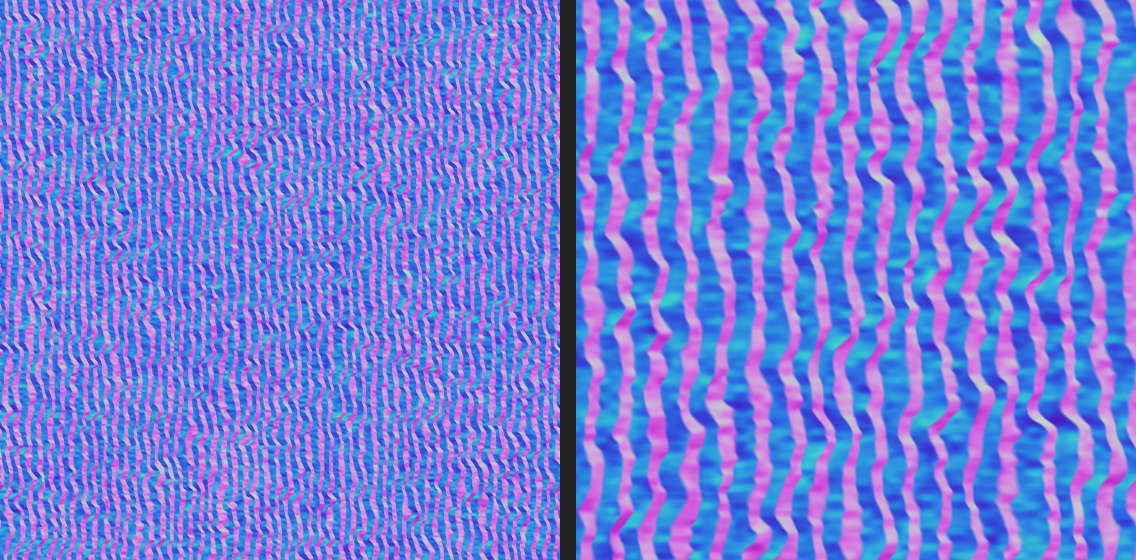
Left, the full canvas; right, a detail of the centre.
This texture map is drawn by a three.js fragment shader. Its source:

```glsl
// Tangent-space normal map of fine vertical ribs in a wavering knitted cloth.
varying vec2 vUv;

const float RIBS = 52.0;             // ribs across the tile
const float BLUE_SHARE = 0.56;       // mean part of a rib that faces left
const float EDGE = 0.075;            // half width of a crease, in ribs
const vec2 FLANK = vec2(0.64, 0.74); // sideways and outward tilt of a flank

// Sine-free hash of a lattice cell
float hash(vec2 cell, float seed) {
  vec3 p = fract(vec3(cell.xyx) * vec3(0.1031, 0.1030, 0.0973) + seed * 0.137);
  p += dot(p, p.yzx + 33.33);
  return fract((p.x + p.y) * p.z);
}

// Value noise from -1 to 1 that wraps at the tile border
float noise(vec2 uv, vec2 cells, float seed) {
  vec2 p = uv * cells;
  vec2 i = floor(p);
  vec2 f = p - i;
  f = f * f * (3.0 - 2.0 * f);
  vec2 a = mod(i, cells);
  vec2 b = mod(i + 1.0, cells);
  float low = mix(hash(a, seed), hash(vec2(b.x, a.y), seed), f.x);
  float high = mix(hash(vec2(a.x, b.y), seed), hash(b, seed), f.x);
  return mix(low, high, f.y) * 2.0 - 1.0;
}

// Sideways drift of the ribs, in ribs: sway, kinks and stitch wobble
float drift(vec2 uv) {
  float sway = 0.25 * noise(uv, vec2(13.0, 21.0), 1.0);
  float kink = 0.28 * noise(uv, vec2(31.0, 49.0), 2.0)
             + 0.17 * noise(uv, vec2(47.0, 83.0), 3.0);
  float stitch = 0.07 * noise(uv, vec2(109.0, 201.0), 4.0);
  return sway + kink + stitch;
}

// Rib coordinate: one unit per rib
float ribPhase(vec2 uv) {
  return uv.x * RIBS + drift(uv);
}

// Lean of the ribs: sideways run per unit of height
float ribLean(vec2 uv, float reach) {
  vec2 up = vec2(0.0, reach);
  return (drift(uv + up) - drift(uv - up)) / (2.0 * reach * RIBS);
}

// Part of the rib that faces left, varying in patches and along each rib
float blueShare(vec2 uv) {
  float patches = 0.05 * noise(uv, vec2(7.0, 5.0), 5.0);
  float swelling = 0.14 * noise(uv, vec2(53.0, 37.0), 6.0);
  return BLUE_SHARE + patches + swelling;
}

// 0 on the left flank, 1 on the right flank, smooth at both creases
float rightFlank(float phase, float share, float edge) {
  float fromCentre = abs(fract(phase - 0.5 * BLUE_SHARE + 0.5) - 0.5);
  return smoothstep(-edge, edge, fromCentre - 0.5 * share);
}

// Yarn bumps as a vertical slope: patches, stray lumps and fine dashes
float yarnSlope(vec2 uv) {
  float lump = noise(uv, vec2(79.0, 113.0), 7.0);
  return 0.07 * noise(uv, vec2(17.0, 23.0), 8.0)
       + 0.50 * lump * lump * lump
       + 0.17 * noise(uv, vec2(127.0, 211.0), 9.0);
}

// Unit normal of one flank; side is -1 for left, +1 for right
vec3 flankNormal(float side, float lean, float bump) {
  return normalize(vec3(side * FLANK.x, side * FLANK.x * lean + bump, FLANK.y));
}

void main() {
  float lean = ribLean(vUv, 0.0008);
  float bump = yarnSlope(vUv);
  vec3 left = flankNormal(-1.0, lean, bump);
  vec3 right = flankNormal(1.0, lean, bump);

  // Join the flanks without flattening the crease
  float side = rightFlank(ribPhase(vUv), blueShare(vUv), EDGE);
  gl_FragColor = vec4(mix(left, right, side) * 0.5 + 0.5, 1.0);
}
```
